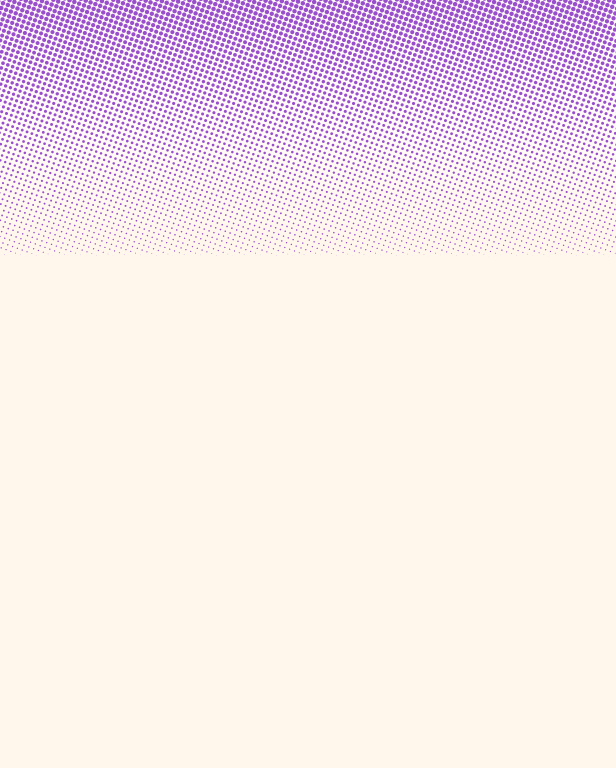
Write a Shadertoy shader that draws this background.

```glsl
// Halftone fade: a tilted square grid of violet dots hangs from the top edge
// and shrinks to specks a third of the way down a plain cream ground.
// Each pixel finds its nearest grid dot, sized by the height of its centre.

const vec3 CREAM  = vec3(1.000, 0.969, 0.925);
const vec3 WHITE  = vec3(1.000, 0.982, 0.975);
const vec3 VIOLET = vec3(0.600, 0.310, 0.800);

const float DOT_SPACING = 0.00667; // in canvas heights
const float DOT_TILT    = -0.349;  // radians, rows fall to the right
const float FADE_END    = 0.664;   // height of the lowest dots
const float MIN_RADIUS  = 0.11;    // in grid cells
const float MAX_RADIUS  = 0.44;

mat2 rotation(float angle) {
    float c = cos(angle), s = sin(angle);
    return mat2(c, s, -s, c);
}

// 0 at the end of the fade, 1 at the top edge
float fadeAmount(float height) {
    return clamp((height - FADE_END) / (1.0 - FADE_END), 0.0, 1.0);
}

// Centre of the grid dot nearest to p
vec2 nearestDot(vec2 p, float spacing, float tilt) {
    vec2 cell = floor(p * rotation(tilt) / spacing) + 0.5;
    return rotation(tilt) * (cell * spacing);
}

// Dot radius in grid cells; none below the fade
float dotRadius(float fade) {
    return mix(MIN_RADIUS, MAX_RADIUS, fade) * smoothstep(0.0, 0.03, fade);
}

// Smooth disc coverage; dots thinner than a pixel grow fainter instead
float discCoverage(float dist, float radius, float pixel) {
    float edge = clamp(0.5 + (radius - dist) / pixel, 0.0, 1.0);
    return edge * min(1.0, 2.0 * radius / pixel);
}

void mainImage(out vec4 fragColor, in vec2 fragCoord) {
    float pixel = 1.0 / iResolution.y;
    vec2 p = fragCoord * pixel;

    // Ground: cream, paler behind the dots
    vec3 color = mix(CREAM, WHITE, smoothstep(0.0, 0.6, fadeAmount(p.y)));

    // Dots
    vec2 centre = nearestDot(p, DOT_SPACING, DOT_TILT);
    float radius = DOT_SPACING * dotRadius(fadeAmount(centre.y));
    color = mix(color, VIOLET, discCoverage(distance(p, centre), radius, pixel));

    fragColor = vec4(color, 1.0);
}
```
